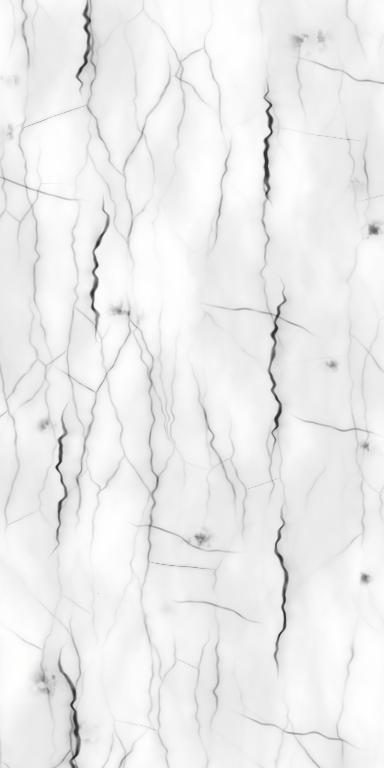
A Shadertoy shader for this texture:

```glsl
// White marble with tall grey veins, dark broken fissures and fine slanting cracks.

const vec3 WHITE = vec3(0.996, 0.996, 0.995);
const vec3 MIST = vec3(0.918, 0.919, 0.920);
const vec3 CHARCOAL = vec3(0.16, 0.165, 0.16);

float hash(vec2 p) {
    vec3 h = fract(p.xyx * 0.1031);
    h += dot(h, h.yzx + 33.33);
    return fract((h.x + h.y) * h.z);
}

vec2 hash2(vec2 p) {
    return vec2(hash(p), hash(p + 57.3));
}

float noise(vec2 p) {
    vec2 i = floor(p), f = fract(p);
    f = f * f * (3.0 - 2.0 * f);
    vec2 e = vec2(0.0, 1.0);
    return mix(mix(hash(i), hash(i + e.yx), f.x),
               mix(hash(i + e), hash(i + e.yy), f.x), f.y);
}

float fbm(vec2 p) {
    float sum = 0.0, amp = 0.533;
    for (int i = 0; i < 4; i++) {
        sum += amp * noise(p);
        p = mat2(1.9, 0.5, -0.5, 1.9) * p + 13.7;
        amp *= 0.5;
    }
    return sum;
}

// Horizontal distance to the border of the enclosing Voronoi cell.
float cellBorder(vec2 p) {
    vec2 base = floor(p), nearest = vec2(0.0), home = vec2(0.0);
    float best = 1e3;
    for (int k = 0; k < 9; k++) {
        vec2 cell = base + vec2(k % 3 - 1, k / 3 - 1);
        vec2 r = cell + 0.9 * hash2(cell) - p;
        if (dot(r, r) < best) { best = dot(r, r); nearest = r; home = cell; }
    }
    float border = 1e3;
    for (int k = 0; k < 25; k++) {
        if (k == 12) continue;
        vec2 cell = home + vec2(k % 5 - 2, k / 5 - 2);
        vec2 r = cell + 0.9 * hash2(cell) - p;
        vec2 span = r - nearest;
        border = min(border, 0.5 * dot(r + nearest, span) / max(abs(span.x), 0.001));
    }
    return border;
}

// Bends straight features into wandering, slightly ragged ones.
vec2 warp(vec2 p, float seed) {
    float sway = 0.014 * sin(p.y * 7.0 + seed + 3.0 * p.x) + 0.007 * sin(p.y * 17.0 + seed * 2.0);
    float ragged = 0.05 * (fbm(p * vec2(6.0, 7.0) + seed) - 0.5)
                 + 0.012 * (noise(p * vec2(20.0, 45.0) + seed) - 0.5);
    return p + vec2(sway + ragged, 0.05 * (noise(p * 5.0 + seed) - 0.5));
}

// Network of thin grey veins with a soft halo.
float veins(vec2 p, vec2 scale, float seed, float px) {
    float d = cellBorder(warp(p, seed) * scale + seed) / scale.x;
    float strength = smoothstep(0.36, 0.72, fbm(p * vec2(6.0, 4.0) + seed * 3.0));
    float grain = 0.35 + 0.9 * noise(p * vec2(110.0, 60.0));
    float line = 1.0 - smoothstep(0.0, 0.0025 + px, d);
    float halo = exp(-d / 0.011);
    return strength * (0.30 * line * grain + 0.11 * halo) + 0.025 * halo;
}

// Dark, tapered vertical fissure, shaded along one side.
float fissure(vec2 p, vec2 centre, float len, float seed, float px) {
    float y = p.y - centre.y;
    float taper = 1.0 - smoothstep(0.45, 1.0, abs(y) / len);
    float path = centre.x + y * 0.22 * (hash(vec2(seed, 4.0)) - 0.5)
               + 0.010 * sin(y * 19.0 + seed) + 0.005 * sin(y * 47.0 + seed * 3.0)
               + 0.014 * (noise(vec2(p.y * 55.0, seed)) - 0.5);
    float d = p.x - path;
    float side = hash(vec2(seed, 9.0)) < 0.5 ? -1.0 : 1.0;
    float width = taper * (0.001 + 0.006 * noise(vec2(p.y * 38.0, seed + 5.0)));
    float ink = 1.0 - smoothstep(0.3 * width, width + 1.2 * px, abs(d));
    ink *= 0.45 + 0.6 * noise(p * vec2(90.0, 55.0));
    float shade = exp(-abs(d) / (d * side > 0.0 ? 0.016 : 0.004));
    return taper * (0.85 * ink + 0.20 * shade * (0.4 + noise(p * 40.0)));
}

// Hairline crack falling gently to the right.
float crack(vec2 p, vec2 centre, float len, float seed, float px) {
    vec2 r = p - centre;
    float path = -0.28 * r.x + 0.008 * sin(r.x * 22.0 + seed) + 0.012 * (noise(vec2(p.x * 28.0, seed)) - 0.5);
    float d = abs(r.y - path);
    float fade = 1.0 - smoothstep(0.4, 1.0, abs(r.x) / len);
    float line = 1.0 - smoothstep(0.0, 0.002 + px, d);
    return fade * (0.28 * line * (0.3 + noise(p * 45.0)) + 0.05 * exp(-d / 0.008));
}

// Small speckled mineral stain.
float smudge(vec2 p, vec2 centre, float radius) {
    vec2 r = (p - centre) * vec2(1.0, 1.3);
    float body = exp(-dot(r, r) / (radius * radius));
    return body * (0.08 + 0.65 * smoothstep(0.46, 0.75, fbm(p * vec2(38.0, 32.0))));
}

void mainImage(out vec4 fragColor, in vec2 fragCoord) {
    vec2 p = fragCoord / iResolution.x;
    float height = iResolution.y / iResolution.x;
    float px = 1.0 / iResolution.x;

    // Cloudy ground, stretched along the veins
    float cloud = smoothstep(0.30, 0.74, fbm(warp(p, 2.0) * vec2(7.0, 3.2) + 4.0));
    cloud += 0.35 * (fbm(p * vec2(24.0, 13.0)) - 0.5);
    vec3 colour = mix(WHITE, MIST, clamp(cloud, 0.0, 1.0));

    // Vein networks, coarse and fine
    float ink = veins(p, vec2(5.5, 1.7), 3.0, px) + 0.55 * veins(p, vec2(9.0, 2.6), 11.0, px);

    // Fissures alternate between two loose columns
    for (int i = 0; i < 7; i++) {
        float seed = float(i) + 1.0;
        vec2 jitter = hash2(vec2(seed, 21.0)) - 0.5;
        vec2 centre = vec2(i % 2 == 0 ? 0.2 : 0.69, (float(i) + 0.5 + 0.4 * jitter.y) / 7.0 * height);
        centre.x += 0.16 * jitter.x;
        ink += fissure(p, centre, 0.13 + 0.13 * hash(vec2(seed, 2.0)), seed, px);
    }

    // Scattered cracks and stains
    for (int i = 0; i < 14; i++) {
        float seed = float(i) + 31.0;
        vec2 spot = vec2(hash(vec2(seed, 6.0)), (float(i) + hash(vec2(seed, 8.0))) / 14.0 * height);
        ink += smudge(p, spot, 0.014 + 0.022 * hash(vec2(seed, 3.0)));
        if (i % 2 == 0) ink += crack(p, vec2(1.0 - spot.x, spot.y), 0.12 + 0.12 * hash(vec2(seed, 5.0)), seed, px);
    }

    colour = mix(colour, CHARCOAL, clamp(ink, 0.0, 0.95));
    fragColor = vec4(colour, 1.0);
}
```
